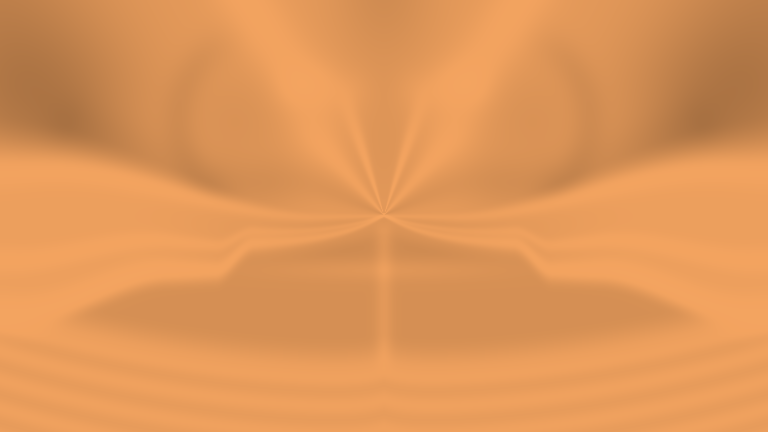
A Shadertoy shader for this background:

```glsl
#define SAND vec3(0.957, 0.643, 0.376)
#define FOCUS_Y 0.502
#define WAVE_TOP 0.122
#define WAVE_PERIOD 0.066
#define WAVE_DEPTH 0.035
#define RAY_GLOW 0.085
#define SOFT_LIMIT 0.0004

float ridge(float d, float width) {
    d /= width;
    return exp(-d * d);
}

float blob(vec2 p, vec2 center, vec2 radius) {
    vec2 q = (p - center) / radius;
    return exp(-dot(q, q));
}

float streak(vec2 p, vec2 a, vec2 b, float width) {
    vec2 ab = b - a;
    float t = clamp(dot(p - a, ab) / dot(ab, ab), 0.0, 1.0);
    return ridge(length(p - a - ab * t), width);
}

// Heights of the two folds that leave the focus sideways
float upperFold(float x) {
    return FOCUS_Y + 0.13 * smoothstep(0.15, 0.8, x);
}

float lowerFold(float x) {
    return FOCUS_Y - 0.072 * (1.0 - exp(-x / 0.12))
         - 0.06 * smoothstep(0.3, 0.39, x) - 0.1 * smoothstep(0.5, 0.85, x);
}

// Dark corners, rounded lobes and the fan of rays
float upperShade(vec2 p) {
    float v = 0.94;
    v -= 0.17 * blob(p, vec2(0.78, 0.76), vec2(0.22, 0.19));
    v -= 0.14 * blob(p, vec2(0.92, 1.0), vec2(0.25, 0.3));
    v -= 0.07 * streak(p, vec2(0.72, 0.7), vec2(0.42, 0.56), 0.07);

    vec2 lobe = vec2(0.33, 0.72);
    float rim = length((p - lobe) / vec2(1.0, 1.2)) - 0.145;
    v -= 0.05 * ridge(rim, 0.04) * smoothstep(0.3, 0.45, p.x);
    v -= 0.045 * blob(p, lobe, vec2(0.13));
    v -= 0.06 * blob(p, vec2(0.29, 0.57), vec2(0.12, 0.06));

    v += 0.07 * streak(p, vec2(0.33, 1.02), vec2(0.2, 0.81), 0.065);
    v += 0.03 * streak(p, vec2(0.2, 0.81), vec2(0.08, 0.79), 0.05);
    v += 0.04 * blob(p, vec2(0.16, 0.71), vec2(0.07, 0.13));
    v -= 0.09 * blob(p, vec2(0.0, 1.04), vec2(0.12, 0.2));
    v -= 0.03 * blob(p, vec2(0.0, 0.66), vec2(0.07, 0.14));

    vec2 q = p - vec2(0.0, FOCUS_Y);
    float angle = atan(q.x + 1e-5, q.y);
    float fade = 1.0 - smoothstep(0.12, 0.36, length(q));
    v += RAY_GLOW * fade * ridge(angle - 0.32, 0.075);
    v += 0.7 * RAY_GLOW * fade * ridge(angle - 0.72, 0.15);
    v -= 0.04 * fade * ridge(angle - 1.15, 0.22);
    return v;
}

// Folded band, shaded basin and the waves at the bottom
float lowerShade(vec2 p) {
    float high = upperFold(p.x);
    float low = lowerFold(p.x);
    float width = 0.005 + 0.05 * p.x;
    float v = mix(0.91, 0.97, smoothstep(0.1, 0.6, p.x));
    v += 0.06 * ridge(p.y - high + 0.2 * width, width);
    v += 0.045 * ridge(p.y - mix(low, high, 0.35), 0.6 * width);

    float wave = p.y - 0.13 * pow(p.x / 0.889, 2.0) - 0.018 * exp(-p.x / 0.05);
    float under = 1.0 - smoothstep(low - 0.05, low + 0.01, p.y);
    float basin = smoothstep(0.125, 0.215, wave);
    float floorShade = mix(0.985, 0.875, basin);
    floorShade -= 0.03 * blob(p, vec2(0.1, 0.425), vec2(0.13, 0.035));
    floorShade += 0.045 * blob(p, vec2(0.0, 0.375), vec2(0.26, 0.025));
    float ripple = 0.5 - 0.5 * cos(6.2832 * (wave - WAVE_TOP) / WAVE_PERIOD);
    floorShade -= WAVE_DEPTH * ripple * (1.0 - smoothstep(0.1, 0.15, wave));
    v = mix(v, floorShade, under);

    v += 0.07 * ridge(p.y - low, 0.004 + 0.045 * p.x);
    float spine = smoothstep(0.12, 0.22, p.y) * (1.0 - smoothstep(0.46, 0.5, p.y));
    v += 0.055 * ridge(p.x, 0.02) * spine;
    return v;
}

void mainImage(out vec4 fragColor, in vec2 fragCoord) {
    // Mirrored coordinates, one unit per canvas height
    vec2 p = (fragCoord - vec2(0.5 * iResolution.x, 0.0)) / iResolution.y;
    p.x = abs(p.x);

    // Join the halves along a seam that widens away from the focus
    float seam = upperFold(p.x);
    float blur = 0.006 + 0.05 * p.x + 0.07 * p.x * p.x;
    float above = smoothstep(seam - 0.6 * blur, seam + blur, p.y);
    float shade = mix(lowerShade(p), upperShade(p), above);

    // Soft ceiling keeps the highlights smooth
    float over = shade - 1.0;
    shade -= 0.5 * (over + sqrt(over * over + SOFT_LIMIT));
    fragColor = vec4(SAND * shade, 1.0);
}
```
